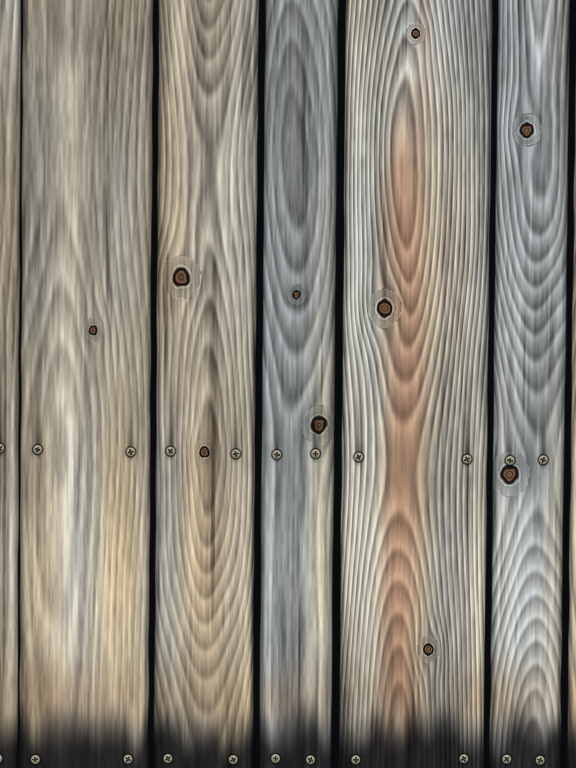
A Shadertoy shader for this texture:

```glsl
const int BOARDS = 7;
const float SEAM[8] = float[](-0.15, 0.038, 0.271, 0.455, 0.594, 0.860, 0.995, 1.2);
const float HALF_GAP[8] = float[](0.004, 0.002, 0.0052, 0.006, 0.007, 0.0055, 0.006, 0.004);
const float PITH[7] = float[](0.6, 0.3, 0.52, 0.4, 0.42, 0.6, 0.3);
const float HEART[7] = float[](0.3, 0.08, 0.12, 0.05, 0.75, 0.08, 0.4);
const float WARMTH[7] = float[](0.75, 0.6, 0.55, 0.15, 0.5, 0.3, 0.8);
const float RING_CONTRAST[7] = float[](0.13, 0.1, 0.15, 0.17, 0.24, 0.19, 0.15);
const vec2 LEAN = vec2(0.006, 0.011);
const float RING_MIN = 0.0075, RING_MAX = 0.0115;
const int KNOT_CELLS = 4;
const float KNOT_CHANCE = 0.62;
const vec2 SCREW_INSET = vec2(0.027, 0.034);
const float SCREW_RADIUS = 0.0078;
const float SCREW_ROW = 0.417, SCREW_DROP = 0.018, BASE_ROW = 0.012;

const vec3 GAP_COLOR = vec3(0.04, 0.045, 0.055);
const vec3 SOOT = vec3(0.09, 0.09, 0.10);
const vec3 DARK_GRAIN = vec3(0.26, 0.25, 0.245);
const vec3 PALE_GRAIN = vec3(0.90, 0.89, 0.87);
const vec3 SILVER_TINT = vec3(0.95, 1.0, 1.03);
const vec3 TAN_TINT = vec3(1.09, 1.0, 0.84);
const vec3 RUST = vec3(0.56, 0.42, 0.34);
const vec3 AMBER = vec3(0.58, 0.44, 0.30);
const vec3 KNOT_BROWN = vec3(0.45, 0.33, 0.25);
const vec3 SCREW_METAL = vec3(0.66, 0.64, 0.55);

float hash(vec2 p) {
    vec3 q = fract(p.xyx * 0.1031);
    q += dot(q, q.yzx + 33.33);
    return fract((q.x + q.y) * q.z);
}

float noise(vec2 p) {
    vec2 i = floor(p), f = fract(p);
    f = f * f * (3.0 - 2.0 * f);
    return mix(mix(hash(i), hash(i + vec2(1, 0)), f.x),
               mix(hash(i + vec2(0, 1)), hash(i + vec2(1, 1)), f.x), f.y);
}

float bell(float x) { return exp(-x * x); }

void mainImage(out vec4 fragColor, in vec2 fragCoord) {
    float px = 1.0 / iResolution.x;
    float top = iResolution.y * px;
    vec2 p = fragCoord * px;
    float h = p.y / top;
    p.x += (1.0 - h) * (LEAN.x + LEAN.y * p.x);

    // Board lookup
    int b = 0;
    for (int i = 1; i < BOARDS; i++) if (p.x > SEAM[i]) b = i;
    float left = SEAM[b] + HALF_GAP[b];
    float right = SEAM[b + 1] - HALF_GAP[b + 1];
    float inside = min(p.x - left, right - p.x) + 0.002 * (noise(vec2(float(b) * 9.0, p.y * 14.0)) - 0.5);
    float seed = float(b) * 17.0 + 5.0;
    vec2 g = p + vec2(seed, seed * 1.7);

    // Knots push the grain aside
    float s = p.x - mix(left, right, PITH[b]);
    float knot = 99.0;
    for (int i = 0; i < KNOT_CELLS; i++) {
        vec2 id = vec2(seed, float(i) * 7.0 + 3.0);
        if (hash(id) > KNOT_CHANCE) continue;
        vec2 c = vec2(mix(left, right, 0.2 + 0.6 * hash(id + 31.0)),
                      (float(i) + 0.15 + 0.7 * hash(id + 57.0)) * top / float(KNOT_CELLS));
        float r = mix(0.006, 0.015, hash(id + 83.0));
        vec2 q = (p - c) / r;
        s -= 0.9 * q.x * r * exp(-dot(q, q * vec2(0.12, 0.035)));
        knot = min(knot, length(q * vec2(1.0, 0.9)) + 0.3 * (noise(q * 1.5 + seed) - 0.5));
    }

    // Growth rings: straight at the sides, arched over the pith
    s += 0.016 * (noise(g * vec2(9.0, 2.5)) - 0.5);
    float depth = 0.01 + 0.10 * noise(vec2(seed, p.y * 1.9 + seed));
    float d = sqrt(s * s + depth * depth) + 0.006 * noise(g * vec2(28.0, 5.0));
    float phase = d / mix(RING_MIN, RING_MAX, hash(vec2(seed, 2.0)));
    phase = mix(knot * 0.9, phase, smoothstep(1.4, 2.6, knot));
    float ring = sin(6.2832 * phase + 0.6 * sin(6.2832 * phase));
    ring *= 1.0 - smoothstep(0.35, 0.8, fwidth(phase));

    // Weathered fibres and cracks
    float fibre = 0.6 * noise(g * vec2(230.0, 9.0)) + 0.4 * noise(g * vec2(330.0, 40.0));
    float broad = noise(g * vec2(32.0, 1.6));
    float patchy = noise(g * vec2(8.0, 2.2));
    float crack = smoothstep(0.80, 0.97, noise(g * vec2(85.0, 2.4)));
    float tone = 0.53 + RING_CONTRAST[b] * ring * (0.6 + 0.8 * patchy)
               + 0.42 * (fibre - 0.5) + 0.34 * (broad - 0.5) + 0.2 * (patchy - 0.5)
               - 0.28 * crack + 0.13 * bell((h - 0.24) / 0.13) - 0.04 * smoothstep(0.4, 1.0, h)
               - 0.22 * exp(-0.18 * knot * knot);
    vec3 col = mix(DARK_GRAIN, PALE_GRAIN, clamp(tone, 0.0, 1.0));
    float warm = WARMTH[b] + 0.8 * (noise(g * vec2(14.0, 1.8)) - 0.5) + 0.25 * (0.5 - h);
    col *= mix(SILVER_TINT, TAN_TINT, clamp(warm, 0.0, 1.0));
    float heart = HEART[b] * bell(s / 0.035) * smoothstep(0.25, 0.65, noise(g * vec2(20.0, 3.0)));
    col = mix(col, RUST * (0.7 + 0.6 * tone), heart);
    col = mix(col, AMBER * (0.6 + 0.7 * tone), 0.5 * bell((h - 0.09) / 0.04) * patchy);

    // Knot faces
    vec3 knotCol = mix(KNOT_BROWN, GAP_COLOR, 0.85 * smoothstep(0.55, 0.95, knot));
    knotCol *= 0.85 + 0.2 * sin(knot * 14.0);
    col = mix(col, knotCol, 1.0 - smoothstep(0.95, 1.25, knot));

    // Soot at the foot and shaded board edges
    float foot = h + 0.04 * (noise(g * vec2(45.0, 6.0)) - 0.5);
    col = mix(col, SOOT * (0.6 + 0.8 * tone), 0.9 * (1.0 - smoothstep(0.015, 0.085, foot)));
    col *= mix(0.62, 1.0, smoothstep(0.0, 0.011, inside));

    // Two screw rows, one screw near each board edge
    for (int i = 0; i < 4; i++) {
        bool upper = i < 2;
        vec2 id = vec2(seed, float(i) + 40.0);
        float x = (i % 2 == 0) ? left + SCREW_INSET.x : right - SCREW_INSET.y;
        float y = upper ? SCREW_ROW - SCREW_DROP * x : BASE_ROW;
        vec2 q = p - vec2(x, y * top) - 0.006 * (vec2(hash(id), hash(id + 9.0)) - 0.5);
        float stain = bell(q.x / 0.006) * smoothstep(-0.02, 0.0, q.y) * exp(-max(q.y, 0.0) / 0.06);
        col *= 1.0 - (upper ? 0.35 + 0.35 * hash(id + 5.0) : 0.1) * stain;
        float r = length(q);
        col *= 1.0 - 0.75 * (1.0 - smoothstep(SCREW_RADIUS, SCREW_RADIUS * 1.5, r));
        float turn = 3.1416 * hash(id + 3.0);
        vec2 slot = abs(mat2(cos(turn), -sin(turn), sin(turn), cos(turn)) * q);
        float cross = (1.0 - smoothstep(0.0008, 0.0022, min(slot.x, slot.y))) * step(r, SCREW_RADIUS * 0.65);
        vec3 metal = SCREW_METAL * (0.9 + 25.0 * q.y) * (1.0 - 0.65 * cross);
        col = mix(col, metal, 1.0 - smoothstep(SCREW_RADIUS - px, SCREW_RADIUS + px, r));
    }

    col = mix(GAP_COLOR, col, smoothstep(-px, px, inside));
    fragColor = vec4(clamp(col, 0.0, 1.0), 1.0);
}
```
